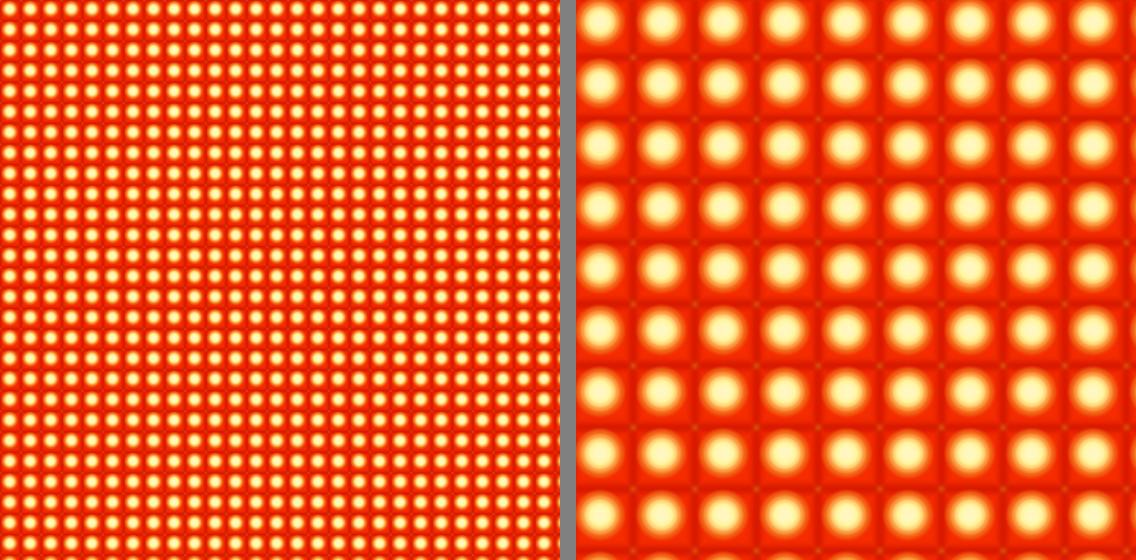
Left: the whole. Right: its middle third, enlarged.
A WebGL 1 fragment shader for this pattern:

```glsl
precision highp float;
// Square grid of glowing cream dots on red, with dark seams and faint orange specks.

uniform vec2 u_resolution;

const float REPEATS = 27.25;                     // cells across the canvas
const vec2 DOT_ANCHOR = vec2(0.4944, 0.5069);    // centre of one dot
const vec2 SEAM_SHIFT = vec2(0.04, -0.08);       // seam offset from the cell edge

const vec3 RED = vec3(0.965, 0.175, 0.0);
const vec3 SEAM_RED = vec3(0.85, 0.10, 0.0);
const vec3 SPECK = vec3(0.84, 0.33, 0.05);
const vec3 ORANGE = vec3(0.95, 0.38, 0.08);
const vec3 AMBER = vec3(0.99, 0.60, 0.25);
const vec3 YELLOW = vec3(1.0, 0.85, 0.49);
const vec3 PALE = vec3(1.0, 0.96, 0.62);
const vec3 CREAM = vec3(1.0, 0.97, 0.74);

// Signed position within a cell, from -0.5 to 0.5.
vec2 cellPosition(vec2 p) {
  return fract(p + 0.5) - 0.5;
}

float bell(float d, float width) {
  return exp(-d * d / (width * width));
}

// Red ground, darkened along the seams, with a speck where they cross.
vec3 groundColor(vec2 seam) {
  float dark = max(bell(seam.x, 0.10), bell(seam.y, 0.10));
  vec3 color = mix(RED, SEAM_RED, dark);
  return mix(color, SPECK, 0.8 * bell(length(seam), 0.055));
}

// Radial ramp from the cream core out to the ground.
vec3 dotColor(float radius, vec3 ground) {
  vec3 color = mix(CREAM, PALE, smoothstep(0.08, 0.18, radius));
  color = mix(color, YELLOW, smoothstep(0.16, 0.225, radius));
  color = mix(color, AMBER, smoothstep(0.215, 0.29, radius));
  color = mix(color, ORANGE, smoothstep(0.28, 0.355, radius));
  return mix(color, ground, smoothstep(0.34, 0.44, radius));
}

void main() {
  vec2 uv = gl_FragCoord.xy / u_resolution;
  vec2 p = (uv - DOT_ANCHOR) * REPEATS;
  vec2 seam = cellPosition(p - 0.5 - SEAM_SHIFT);
  float radius = length(cellPosition(p));
  gl_FragColor = vec4(dotColor(radius, groundColor(seam)), 1.0);
}
```
